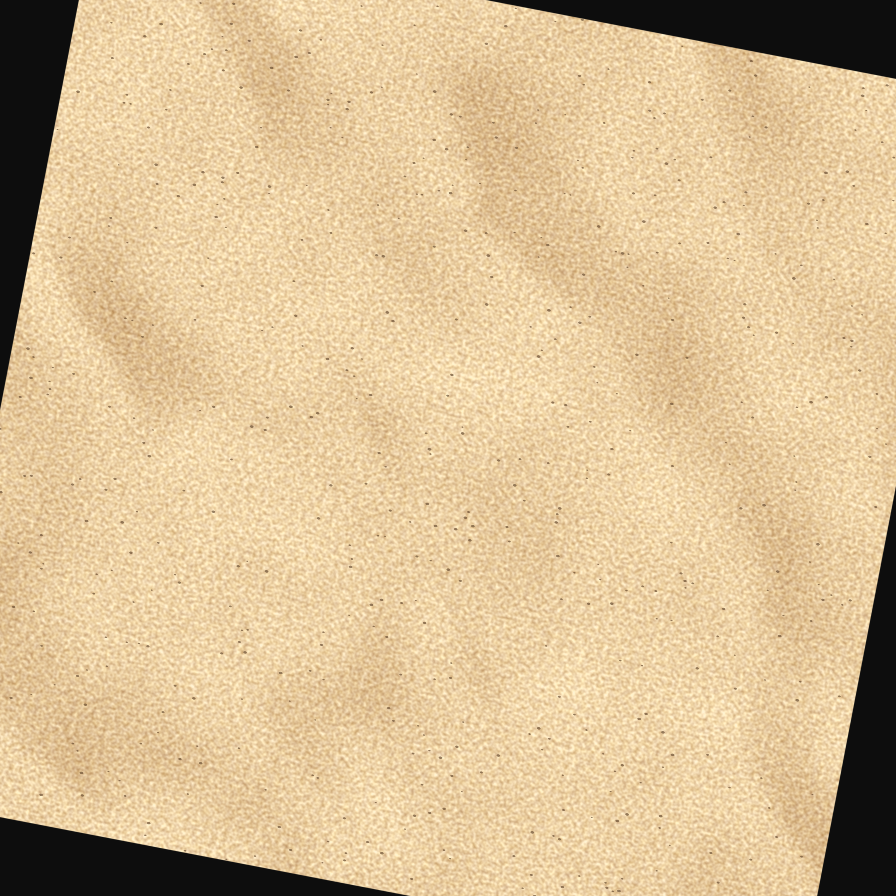
Reproduce this texture procedurally as a Shadertoy shader.

```glsl
// A tilted square sheet of fine, wind-rippled beach sand on a black ground.

vec2 hash2(vec2 p) {
    vec3 h = fract(p.xyx * vec3(0.1031, 0.1030, 0.0973));
    h += dot(h, h.yzx + 33.33);
    return fract((h.xx + h.yz) * h.zy);
}

vec2 gradientAt(vec2 cell) {
    float angle = 6.2832 * hash2(cell).x;
    return vec2(cos(angle), sin(angle));
}

float gradientNoise(vec2 p) {
    vec2 i = floor(p), f = p - i;
    vec2 u = f * f * f * (f * (f * 6.0 - 15.0) + 10.0);
    vec2 e = vec2(1.0, 0.0);
    return mix(mix(dot(gradientAt(i), f),
                   dot(gradientAt(i + e), f - e), u.x),
               mix(dot(gradientAt(i + e.yx), f - e.yx),
                   dot(gradientAt(i + e.xx), f - e.xx), u.x), u.y);
}

mat2 rotation(float a) {
    return mat2(cos(a), sin(a), -sin(a), cos(a));
}

// Broken diagonal hollows: crisp on the lower left, fading to the upper right
float duneShadow(vec2 p) {
    vec2 warp = vec2(gradientNoise(p * 3.1 + 7.3), gradientNoise(p * 3.4 + 21.7));
    vec2 w = p + 0.13 * warp + 0.012 * gradientNoise(p * 17.0 + 3.0);
    float across = dot(w, vec2(0.82, 0.57));
    float along = dot(w, vec2(0.57, -0.82));
    float f = fract(across * 4.2 + 0.35);
    float profile = smoothstep(0.0, 0.16, f) * (1.0 - smoothstep(0.3, 0.95, f));
    float patches = gradientNoise(vec2(along * 3.6, across * 4.6) + 42.4);
    return profile * smoothstep(-0.2, 0.28, patches);
}

// Two layers of grains, slightly flattened, on unaligned lattices
float grain(vec2 p) {
    float coarse = gradientNoise(rotation(0.13) * p * vec2(175.0, 235.0) + 400.0);
    float fine = gradientNoise(rotation(0.71) * p * vec2(290.0, 310.0) + 700.0);
    return 0.75 * coarse + 0.7 * fine;
}

// Sparse dark mineral specks, one possible per cell
float specks(vec2 p, float pixel) {
    vec2 g = p * 130.0 + 300.0;
    vec2 cell = floor(g);
    vec2 pick = hash2(cell + 91.0);
    vec2 offset = g - cell - 0.3 - 0.4 * hash2(cell + 17.0);
    float dist = length(offset * vec2(0.8, 1.2)) - mix(0.1, 0.22, pick.y);
    float blur = 130.0 * pixel;
    return step(pick.x, 0.035) * (1.0 - smoothstep(-0.5 * blur, 0.5 * blur, dist));
}

void mainImage(out vec4 fragColor, in vec2 fragCoord) {
    float pixel = 1.0 / min(iResolution.x, iResolution.y);
    vec2 p = rotation(0.19) * (fragCoord - 0.5 * iResolution.xy) * pixel;

    // Broad relief and mottling, then grain
    float tone = 0.28 - 1.35 * duneShadow(p);
    tone += 0.7 * gradientNoise(p * 6.0 + 11.0) + 0.45 * gradientNoise(p * 19.0 + 60.0);
    tone += 3.5 * grain(p);

    // Warm sand, with a little hue variation between grains
    vec3 sand = vec3(0.92, 0.81, 0.635) + vec3(0.048, 0.063, 0.068) * tone;
    sand += vec3(0.01, 0.0, -0.05) * gradientNoise(p * 150.0 + 900.0);
    sand = min(sand, vec3(1.0, 0.95, 0.83));
    sand = mix(sand, vec3(0.42, 0.31, 0.2), 0.7 * specks(p, pixel));

    // Sheet edge against the black ground
    float edge = max(abs(p.x), abs(p.y)) - 0.499;
    float outside = smoothstep(-0.7 * pixel, 0.7 * pixel, edge);
    fragColor = vec4(mix(sand, vec3(0.05), outside), 1.0);
}
```
